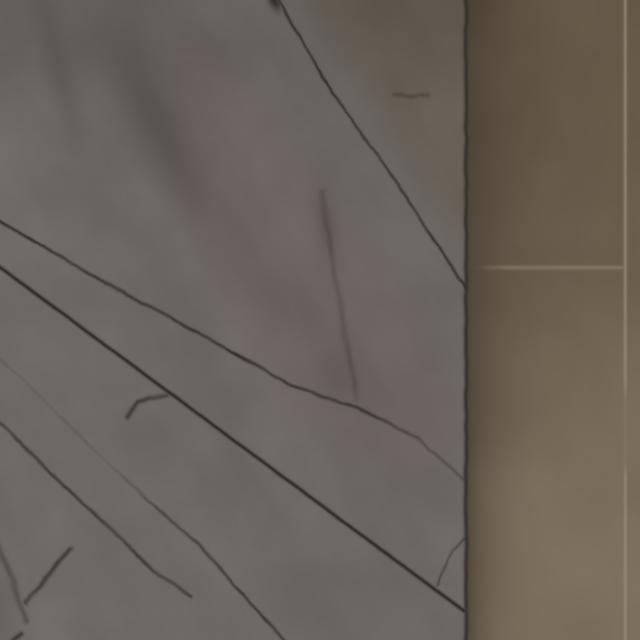
Give the GLSL for this texture, as a Shadertoy shader.

```glsl
// A grey marble slab crossed by dark cracks meets a warm tiled wall.
// Cracks are distances to bent paths, roughened by value noise; stretched
// noise makes the clouding, and gradients light the slab and the tiles.

const vec3 SLAB_GREY = vec3(0.420, 0.405, 0.396);
const vec3 SLAB_ROSE = vec3(0.416, 0.382, 0.374);
const vec3 SLAB_WARM = vec3(0.392, 0.362, 0.322);
const vec3 CRACK_COLOR = vec3(0.185, 0.165, 0.150);
const vec3 WALL_TOP = vec3(0.410, 0.358, 0.290);
const vec3 WALL_BOTTOM = vec3(0.485, 0.430, 0.362);
const vec3 WALL_SHADE = vec3(0.285, 0.245, 0.205);
const vec3 GROUT_COLOR = vec3(0.590, 0.535, 0.450);
const float SLAB_EDGE = 0.728;
const float GROUT_X = 0.977;
const float GROUT_Y = 0.582;
const float ROUGHNESS = 0.007;

float hash(vec2 p) {
    vec3 q = fract(vec3(p.xyx) * 0.1031);
    q += dot(q, q.yzx + 33.33);
    return fract((q.x + q.y) * q.z);
}

float noise(vec2 p) {
    vec2 i = floor(p), f = fract(p);
    f = f * f * (3.0 - 2.0 * f);
    return mix(mix(hash(i), hash(i + vec2(1, 0)), f.x),
               mix(hash(i + vec2(0, 1)), hash(i + vec2(1, 1)), f.x), f.y);
}

float fbm(vec2 p) {
    float sum = 0.0, gain = 0.5;
    for (int i = 0; i < 5; i++) {
        sum += gain * noise(p);
        p = mat2(1.6, 1.2, -1.2, 1.6) * p + 7.3;
        gain *= 0.5;
    }
    return sum;
}

float segment(vec2 p, vec2 a, vec2 b) {
    vec2 d = b - a;
    return length(p - a - d * clamp(dot(p - a, d) / dot(d, d), 0.0, 1.0));
}

float path(vec2 p, vec2 a, vec2 b, vec2 c, vec2 d) {
    return min(segment(p, a, b), min(segment(p, b, c), segment(p, c, d)));
}

// Soft line profile that never gets thinner than a pixel
float line(float dist, float width) {
    float w = max(width, 0.7 / iResolution.y);
    return exp(-dist * dist / (w * w));
}

float blob(vec2 p, vec2 center, vec2 size, float angle) {
    float c = cos(angle), s = sin(angle);
    vec2 q = mat2(c, -s, s, c) * (p - center) / size;
    return exp(-dot(q, q));
}

vec3 slabBase(vec2 p) {
    // Clouding runs down and to the right
    vec2 grain = vec2(dot(p, vec2(0.88, 0.48)), dot(p, vec2(-0.48, 0.88)));
    float streak = fbm(grain * vec2(11.0, 3.0));
    float mottle = fbm(p * 13.0 + 4.0);
    float rose = blob(p, vec2(0.38, 0.68), vec2(0.12, 0.46), 0.42)
               + 0.7 * blob(p, vec2(0.61, 0.46), vec2(0.10, 0.28), 0.35);
    vec3 col = mix(SLAB_GREY, SLAB_ROSE, clamp(rose + (streak - 0.5) * 0.6, 0.0, 1.0));
    float warm = smoothstep(-0.03, 0.10, p.x - 0.43 + (p.y - 1.0) * 0.66);
    col = mix(col, SLAB_WARM, 0.85 * warm);
    col += (streak - 0.48) * 0.06 + (mottle - 0.48) * 0.045;
    // Smoky patches
    float smoke = blob(p, vec2(0.25, 0.79), vec2(0.035, 0.17), 0.45)
                + 0.7 * blob(p, vec2(0.09, 0.90), vec2(0.02, 0.13), 0.25)
                + 0.8 * blob(p, vec2(0.51, 0.65), vec2(0.018, 0.07), 0.15)
                + 0.5 * blob(p, vec2(0.53, 0.41), vec2(0.05, 0.04), 0.0);
    col -= smoke * 0.06 * (0.4 + mottle);
    return col * (1.0 - 0.07 * smoothstep(0.7, 1.0, p.y));
}

float cracks(vec2 p) {
    vec2 q = p + ROUGHNESS * (vec2(fbm(p * 32.0), fbm(p * 32.0 + 19.0)) - 0.48);
    float wear = 0.55 + 0.8 * fbm(p * 24.0 + 31.0);
    float fade = 1.0 - 0.6 * smoothstep(0.57, 0.70, p.x);
    // Long cracks
    float c = 0.95 * line(segment(mix(p, q, 0.3), vec2(-0.01, 0.590), vec2(0.724, 0.046)), 0.0031);
    float upper = min(path(q, vec2(-0.01, 0.661), vec2(0.143, 0.570), vec2(0.312, 0.479), vec2(0.449, 0.401)),
                      path(q, vec2(0.449, 0.401), vec2(0.560, 0.362), vec2(0.651, 0.316), vec2(0.724, 0.251)));
    c = max(c, 0.80 * wear * fade * line(upper, 0.0029));
    c = max(c, 0.75 * wear * line(path(q, vec2(0.428, 1.01), vec2(0.514, 0.863), vec2(0.625, 0.707), vec2(0.727, 0.551)), 0.0026));
    c = max(c, 0.65 * wear * line(path(q, vec2(-0.01, 0.348), vec2(0.091, 0.251), vec2(0.247, 0.102), vec2(0.300, 0.069)), 0.0030));
    float lower = line(path(q, vec2(-0.01, 0.450), vec2(0.195, 0.251), vec2(0.312, 0.147), vec2(0.452, -0.01)), 0.0028);
    c = max(c, wear * mix(0.15, 0.75, smoothstep(0.17, 0.32, p.x)) * lower);
    // Short cracks
    c = max(c, 0.65 * wear * line(segment(q, vec2(0.041, 0.058), vec2(0.109, 0.143)), 0.0040));
    c = max(c, 0.60 * wear * line(path(q, vec2(0.198, 0.349), vec2(0.215, 0.371), vec2(0.235, 0.378), vec2(0.262, 0.383)), 0.0040));
    c = max(c, 0.55 * wear * line(path(q, vec2(0.684, 0.085), vec2(0.695, 0.115), vec2(0.705, 0.138), vec2(0.725, 0.160)), 0.0025));
    c = max(c, 0.32 * wear * line(path(q, vec2(0.615, 0.853), vec2(0.640, 0.849), vec2(0.655, 0.853), vec2(0.670, 0.851)), 0.0035));
    c = max(c, 0.38 * wear * line(path(q, vec2(-0.01, 0.160), vec2(0.018, 0.100), vec2(0.030, 0.060), vec2(0.040, 0.030)), 0.0050));
    c = max(c, 0.70 * line(segment(q, vec2(0.010, -0.01), vec2(0.033, 0.010)), 0.0040));
    // Faint vein and the dark chip at the top
    c = max(c, 0.24 * wear * line(path(q, vec2(0.503, 0.700), vec2(0.521, 0.583), vec2(0.540, 0.479), vec2(0.557, 0.375)), 0.0050));
    return max(c, 0.9 * blob(q, vec2(0.428, 0.998), vec2(0.008, 0.014), 0.4));
}

vec3 wall(vec2 p) {
    vec3 col = mix(WALL_BOTTOM, WALL_TOP, smoothstep(0.12, 0.85, p.y));
    float reach = mix(0.035, 0.10, smoothstep(0.1, 0.9, p.y));
    col = mix(col, WALL_SHADE, 0.85 * exp(-(p.x - SLAB_EDGE) / reach));
    col += (fbm(p * vec2(12.0, 9.0)) - 0.48) * 0.045;
    float level = line(p.y - GROUT_Y, 0.0035) * smoothstep(0.735, 0.80, p.x) * step(p.x, GROUT_X);
    float gap = smoothstep(0.25, 0.28, p.y) * (1.0 - smoothstep(0.36, 0.42, p.y));
    float upright = line(p.x - GROUT_X, 0.0028) * (1.0 - 0.75 * gap);
    return mix(col, GROUT_COLOR, max(0.5 * level, 0.75 * upright));
}

void mainImage(out vec4 fragColor, in vec2 fragCoord) {
    vec2 p = fragCoord / iResolution.xy;
    float pixel = 1.0 / iResolution.x;
    vec3 slab = mix(slabBase(p), CRACK_COLOR, clamp(cracks(p), 0.0, 1.0));
    float edge = p.x - SLAB_EDGE + 0.002 * (noise(vec2(p.y * 60.0, 3.0)) - 0.5);
    vec3 col = mix(slab, wall(p), smoothstep(-pixel, pixel, edge));
    col = mix(col, CRACK_COLOR, 0.75 * line(edge, 0.0035));
    fragColor = vec4(col, 1.0);
}
```
